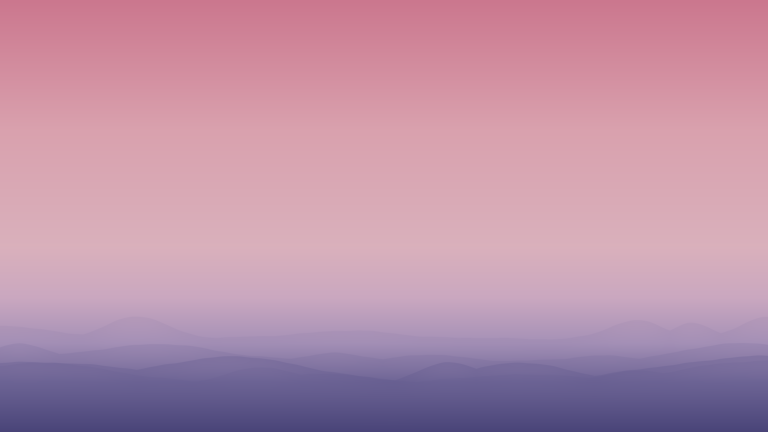
This background is drawn by a Shadertoy shader. Its source:

```glsl
#define ROSE vec3(0.795, 0.465, 0.555)
#define PINK vec3(0.850, 0.630, 0.680)
#define BLUSH vec3(0.853, 0.690, 0.735)
#define MAUVE vec3(0.790, 0.655, 0.750)
#define LILAC vec3(0.645, 0.565, 0.715)
#define DUSK vec3(0.430, 0.395, 0.585)
#define INDIGO vec3(0.285, 0.265, 0.470)
#define RIDGE_TINT vec3(0.360, 0.330, 0.540)
#define ROUGHNESS 0.0013
#define MIST_DEPTH 0.035

float ramp(float a, float b, float v) {
    return clamp((v - a) / (b - a), 0.0, 1.0);
}

// Vertical haze, from the dark valley up to the rose sky
vec3 haze(float y) {
    vec3 c = mix(INDIGO, DUSK, ramp(0.0, 0.115, y));
    c = mix(c, LILAC, ramp(0.115, 0.205, y));
    c = mix(c, MAUVE, ramp(0.205, 0.310, y));
    c = mix(c, BLUSH, ramp(0.310, 0.430, y));
    c = mix(c, PINK, ramp(0.430, 0.700, y));
    return mix(c, ROSE, ramp(0.700, 1.0, y));
}

// Layered sines that roughen a skyline
float rough(float x, float seed) {
    float sum = 0.0, amp = 1.0, freq = 38.0;
    for (int i = 0; i < 4; i++) {
        sum += amp * sin(x * freq + seed * float(i + 2));
        amp *= 0.55;
        freq *= 1.9;
    }
    return sum * ROUGHNESS;
}

// Skyline of overlapping hills, each given as centre, width, height
float skyline(float x, float base, float seed, vec3 hills[6]) {
    float top = 0.0;
    for (int i = 0; i < 6; i++) {
        float d = (x - hills[i].x) / hills[i].y;
        top = max(top, hills[i].z * exp(-d * d));
    }
    return base + top + rough(x, seed);
}

// Tint a ridge below its skyline, dissolving downward into mist
vec3 addRidge(vec3 c, float y, float top, float strength) {
    float soft = 0.8 / iResolution.y;
    float mask = smoothstep(-soft, soft, top - y);
    float mist = exp(-max(top - y, 0.0) / MIST_DEPTH);
    return mix(c, RIDGE_TINT, strength * mask * mist);
}

void mainImage(out vec4 fragColor, in vec2 fragCoord) {
    vec2 uv = fragCoord / iResolution.xy;
    vec3 color = haze(uv.y);

    // Ridges from the farthest to the nearest
    float far = skyline(uv.x, 0.216, 1.3, vec3[6](
        vec3(0.00, 0.10, 0.030), vec3(0.18, 0.055, 0.052),
        vec3(0.45, 0.10, 0.018), vec3(0.83, 0.05, 0.042),
        vec3(0.90, 0.035, 0.038), vec3(1.00, 0.05, 0.050)));
    float middle = skyline(uv.x, 0.165, 2.7, vec3[6](
        vec3(0.025, 0.05, 0.040), vec3(0.20, 0.12, 0.038),
        vec3(0.44, 0.05, 0.018), vec3(0.56, 0.06, 0.013),
        vec3(0.79, 0.05, 0.013), vec3(0.97, 0.10, 0.042)));
    float near = skyline(uv.x, 0.110, 4.1, vec3[6](
        vec3(0.05, 0.19, 0.052), vec3(0.30, 0.15, 0.064),
        vec3(0.585, 0.055, 0.053), vec3(0.68, 0.10, 0.050),
        vec3(1.00, 0.21, 0.065), vec3(0.48, 0.08, 0.012)));
    float front = skyline(uv.x, 0.108, 5.6, vec3[6](
        vec3(0.05, 0.15, 0.052), vec3(0.34, 0.065, 0.043),
        vec3(0.43, 0.10, 0.026), vec3(0.68, 0.12, 0.026),
        vec3(0.83, 0.07, 0.035), vec3(1.00, 0.16, 0.058)));

    color = addRidge(color, uv.y, far, 0.07);
    color = addRidge(color, uv.y, middle, 0.13);
    color = addRidge(color, uv.y, near, 0.27);
    color = addRidge(color, uv.y, front, 0.12);
    fragColor = vec4(color, 1.0);
}
```
